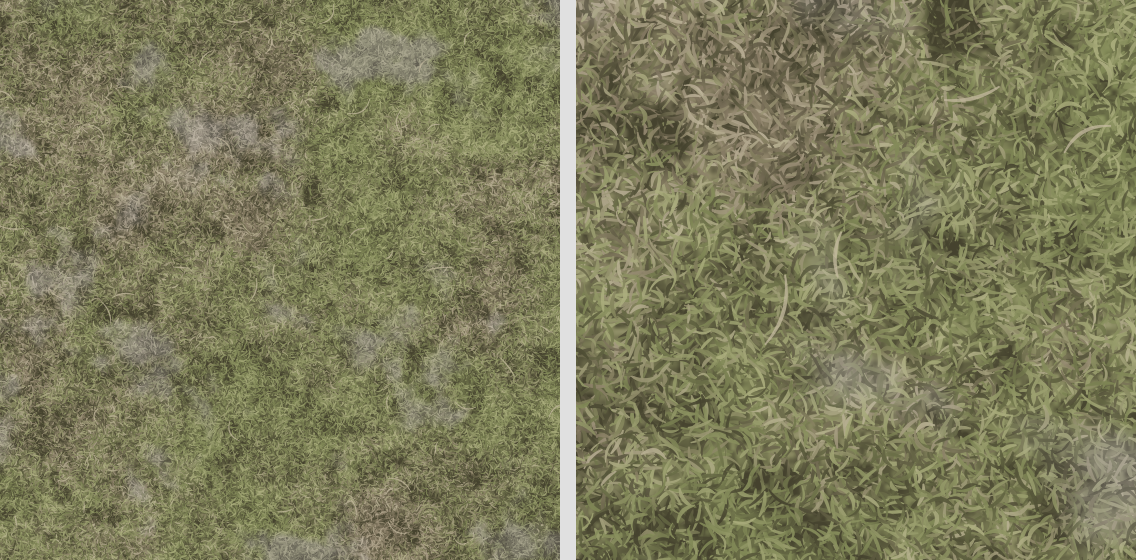
Left, the full canvas; right, a detail of the centre.
Reproduce this texture procedurally as a WebGL 1 fragment shader.

```glsl
precision highp float;
// Short, sun-worn meadow turf: tangled green and dry blades with bare grey patches.
uniform vec2 u_resolution;

#define BLADE_LAYERS 9
#define BLADE_CELLS 72.0
#define BLADE_WIDTH 0.0011
#define STRAND_CELLS 17.0
#define STRAND_CHANCE 0.14
#define TONE_SPREAD 0.86
#define SHADE vec3(0.27, 0.26, 0.18)
#define GREEN vec3(0.50, 0.53, 0.335)
#define TAN vec3(0.55, 0.50, 0.41)
#define LEAF_LIGHT vec3(0.67, 0.68, 0.49)
#define STRAW vec3(0.74, 0.70, 0.60)
#define BARE_GREY vec3(0.60, 0.575, 0.54)

vec2 hash2(vec2 p) {
  vec3 q = fract(p.xyx * vec3(0.1031, 0.1030, 0.0973));
  q += dot(q, q.yzx + 33.33);
  return fract((q.xx + q.yz) * q.zy);
}

float noise(vec2 p) {
  vec2 i = floor(p), f = fract(p);
  f = f * f * (3.0 - 2.0 * f);
  float low = mix(hash2(i).x, hash2(i + vec2(1.0, 0.0)).x, f.x);
  float high = mix(hash2(i + vec2(0.0, 1.0)).x, hash2(i + 1.0).x, f.x);
  return mix(low, high, f.y);
}

float fbm(vec2 p) {
  float sum = 0.0, weight = 0.5;
  for (int i = 0; i < 4; i++) {
    sum += weight * noise(p);
    p = mat2(1.6, 1.2, -1.2, 1.6) * p + 17.3;
    weight *= 0.5;
  }
  return sum / 0.9375;
}

mat2 rotation(float angle) {
  float c = cos(angle), s = sin(angle);
  return mat2(c, s, -s, c);
}

// Shadow to highlight ramp, from fresh (0) to dry (1) grass
vec3 turfColor(float tone, float dry) {
  tone = clamp(tone, 0.0, 1.0);
  vec3 middle = mix(GREEN, TAN, dry);
  vec3 light = mix(LEAF_LIGHT, STRAW, dry);
  return tone < 0.5 ? mix(SHADE, middle, tone * 2.0)
                    : mix(middle, light, tone * 2.0 - 1.0);
}

// Coverage of a tapered, bent blade centred on the origin along x
float blade(vec2 p, float halfLength, float bend, float width, float pixel) {
  float along = clamp(p.x / halfLength, -1.0, 1.0);
  vec2 spine = vec2(along * halfLength, bend * halfLength * (along * along - 0.4));
  float radius = width * (1.0 - 0.5 * along * along);
  return 1.0 - smoothstep(radius - 0.6 * pixel, radius + 0.7 * pixel, length(p - spine));
}

void main() {
  float pixel = 1.0 / min(u_resolution.x, u_resolution.y);
  vec2 p = gl_FragCoord.xy * pixel;

  // Broad patches, tufts and shaded gaps
  float patchDry = fbm(p * 5.0 + 3.7) * 0.75 + fbm(p * 19.0 + 41.0) * 0.25;
  float dryness = 0.42 + (patchDry - 0.5) * 2.1;
  float tuft = fbm(p * 34.0 + 11.0) - 0.5;
  float gap = smoothstep(0.60, 0.78, fbm(p * 27.0 + 71.0));
  float tuftTone = 0.49 + tuft * 0.55 - gap * 0.24 + (fbm(p * 4.0 + 90.0) - 0.5) * 0.18;

  float grain = noise(p * 260.0) - 0.5;
  vec3 color = turfColor(tuftTone - 0.16 + grain * 0.5, clamp(dryness, 0.0, 1.0));

  // Overlapping layers of short blades
  for (int layer = 0; layer < BLADE_LAYERS; layer++) {
    float depth = float(layer);
    float cells = BLADE_CELLS + depth * 2.7;
    vec2 q = rotation(depth * 1.13 + 0.3) * p * cells + depth * 37.0 + 150.0;
    for (int y = -1; y <= 1; y++) {
      for (int x = -1; x <= 1; x++) {
        vec2 id = floor(q) + vec2(float(x), float(y));
        vec2 place = hash2(id + depth * 7.0);
        vec2 form = hash2(id + 213.0 + depth);
        vec2 tint = hash2(id + 527.0 + depth);
        vec2 local = rotation(form.x * 6.2832) * (q - id - place) / cells;
        float halfLength = mix(0.28, 0.78, form.y) / cells;
        float width = BLADE_WIDTH * mix(0.6, 1.25, tint.y);
        float cover = blade(local, halfLength, tint.y - 0.5, width, pixel);
        float dry = smoothstep(0.1, 0.9, dryness + (place.y - 0.5) * 0.7);
        float tone = tuftTone + (tint.x - 0.5) * TONE_SPREAD + (depth - 4.0) * 0.015;
        color = mix(color, turfColor(tone, dry), cover * 0.9);
      }
    }
  }

  // Bare, dusty patches with ragged edges
  float bare = smoothstep(0.60, 0.78, fbm(p * 8.0 + 57.0) + tuft * 0.18);
  float light = dot(color, vec3(0.3, 0.6, 0.1));
  color = mix(color, BARE_GREY * (0.4 + 1.2 * light), bare * 0.65);

  // Sparse long straw strands
  vec2 s = p * STRAND_CELLS + 20.0;
  for (int y = -1; y <= 1; y++) {
    for (int x = -1; x <= 1; x++) {
      vec2 id = floor(s) + vec2(float(x), float(y));
      vec2 place = hash2(id + 811.0), form = hash2(id + 947.0);
      vec2 local = rotation(form.x * 6.2832) * (s - id - place) / STRAND_CELLS;
      float present = step(hash2(id + 613.0).x, STRAND_CHANCE);
      float halfLength = mix(0.14, 0.42, form.y) / STRAND_CELLS;
      float cover = blade(local, halfLength, place.x - 0.5, BLADE_WIDTH, pixel);
      color = mix(color, STRAW * 1.04, cover * present * 0.75);
    }
  }

  gl_FragColor = vec4(color, 1.0);
}
```
